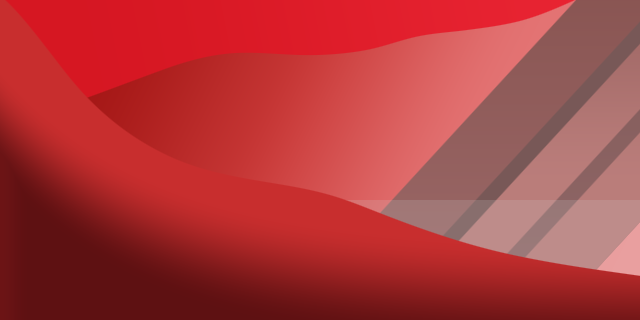
This background is drawn by a WebGL 2 fragment shader. Its source:

```glsl
#version 300 es
precision highp float;

uniform vec2 u_resolution;
out vec4 outColor;

// Knots of each wave: x, height, slope
const vec3 HILL[9] = vec3[9](
  vec3(0.0, 1.015, -0.85), vec3(0.195, 0.786, -1.28), vec3(0.273, 0.695, -1.03),
  vec3(0.52, 0.516, -0.48), vec3(0.78, 0.44, -0.18), vec3(1.04, 0.388, -0.3),
  vec3(1.19, 0.333, -0.39), vec3(1.59, 0.206, -0.22), vec3(2.0, 0.138, -0.14));
const vec3 RIDGE[9] = vec3[9](
  vec3(0.273, 0.695, 0.36), vec3(0.52, 0.786, 0.36), vec3(0.755, 0.835, 0.02),
  vec3(0.99, 0.828, 0.03), vec3(1.146, 0.844, 0.19), vec3(1.3, 0.885, 0.22),
  vec3(1.458, 0.906, 0.13), vec3(1.615, 0.932, 0.24), vec3(1.797, 1.0, 0.45));

// Smooth cubic curve through the knots
float wave(float x, vec3 knots[9]) {
  int i = 0;
  while (i < 7 && x > knots[i + 1].x) i++;
  vec3 a = knots[i], b = knots[i + 1];
  float span = b.x - a.x;
  float t = clamp((x - a.x) / span, 0.0, 1.0);
  float u = 1.0 - t;
  return mix(a.y, b.y, t * t * (3.0 - 2.0 * t))
       + span * t * u * (a.z * u - b.z * t);
}

// Antialiased step: 1 where d is positive
float cover(float d) {
  return clamp(0.5 + d / max(fwidth(d), 1e-5), 0.0, 1.0);
}

float stripe(float s, float start, float end) {
  return cover(s - start) * cover(end - s);
}

void main() {
  vec2 p = gl_FragCoord.xy / u_resolution * vec2(2.0, 1.0);
  float drop = 1.0 - p.y;

  // Bright red sky
  vec3 color = mix(vec3(0.84, 0.09, 0.135), vec3(0.91, 0.14, 0.195),
                   smoothstep(0.2, 1.9, p.x + 0.2 * p.y - 0.2));

  // Middle slope, from deep red to pink
  float q = p.x + 0.5 * drop;
  vec3 slope = mix(vec3(0.64, 0.085, 0.08), vec3(0.795, 0.23, 0.225),
                   smoothstep(0.3, 1.25, q));
  slope = mix(slope, vec3(0.89, 0.45, 0.45), smoothstep(0.95, 1.75, q));
  slope = mix(slope, vec3(0.94, 0.58, 0.58), smoothstep(1.75, 2.35, q));
  color = mix(color, slope, cover(wave(p.x, RIDGE) - p.y));

  // Slanted translucent bands
  float s = p.x + 0.92 * drop;
  vec3 shade = mix(vec3(0.54, 0.335, 0.325), vec3(0.59, 0.39, 0.385), drop / 0.65);
  vec3 haze = mix(vec3(0.63, 0.41, 0.4), vec3(0.73, 0.49, 0.48),
                  smoothstep(0.0, 0.6, drop));
  vec3 narrow = mix(vec3(0.51, 0.355, 0.35), vec3(0.57, 0.41, 0.41), drop);
  color = mix(color, shade, stripe(s, 1.8, 2.638));
  color = mix(color, haze, stripe(s, 2.094, 2.638));
  color = mix(color, vec3(0.47, 0.345, 0.34), stripe(s, 2.062, 2.126));
  color = mix(color, narrow, stripe(s, 2.314, 2.381));

  // Pale level strip
  color = mix(color, vec3(0.8), 0.19 * cover(0.375 - p.y));

  // Front hill with a soft shadow
  float shadowTop = 0.06 + 0.56 * exp(-2.0 * p.x);
  float light = smoothstep(shadowTop - 0.17, shadowTop + 0.17, p.y);
  light = max(light, 0.13 * (1.0 - smoothstep(0.0, 0.09, p.x)));
  vec3 hill = mix(vec3(0.37, 0.065, 0.07), vec3(0.785, 0.18, 0.18), light);
  color = mix(color, hill, cover(wave(p.x, HILL) - p.y));

  outColor = vec4(color, 1.0);
}
```
